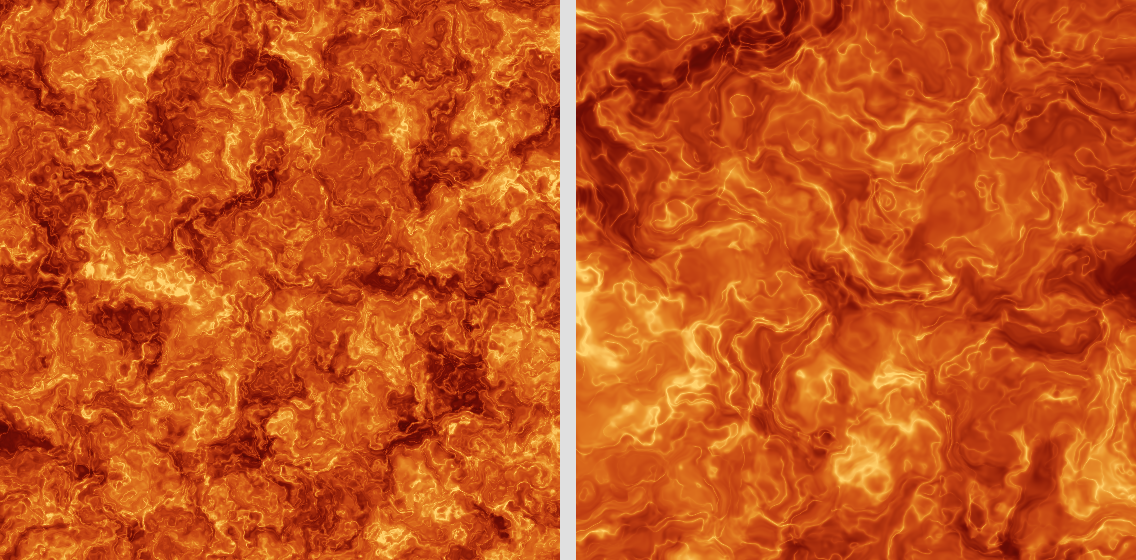
Left: the whole. Right: its middle third, enlarged.
A three.js fragment shader for this texture:

```glsl
// A seething wall of flame: warped fire clouds, dark sooty pockets and thin glowing filaments.
varying vec2 vUv;

#define CLOUD_SCALE 7.0      // fire clouds across the canvas
#define WARP 0.6             // strength of the swirling flow
#define BASE_HEAT 2.25       // mean step on the colour ramp
#define CLOUD_CONTRAST 4.0
#define CLOUD_ROUGHNESS 0.71 // strength of each finer octave
#define POCKET_DEPTH 1.5     // darkness of the sooty pockets
#define FILAMENT_SCALE 2.2   // filament frequency relative to the clouds
#define FILAMENT_SHARP 16.0
#define FILAMENT_GLOW 3.0
#define VEIN_GLOW 2.4        // bright cell borders inside the pockets

const mat2 TURN = mat2(0.8, 0.6, -0.6, 0.8);

vec2 hash2(vec2 p) {
  vec3 q = fract(p.xyx * vec3(0.1031, 0.1030, 0.0973));
  q += dot(q, q.yzx + 33.33);
  return fract((q.xx + q.yz) * q.zy);
}

float cornerSlope(vec2 cell, vec2 f, vec2 corner) {
  return dot(hash2(cell + corner) * 2.0 - 1.0, f - corner);
}

// Gradient noise, centred on zero
float noise(vec2 p) {
  vec2 cell = floor(p);
  vec2 f = fract(p);
  vec2 u = f * f * f * (f * (f * 6.0 - 15.0) + 10.0);
  float low = mix(cornerSlope(cell, f, vec2(0.0)), cornerSlope(cell, f, vec2(1.0, 0.0)), u.x);
  float high = mix(cornerSlope(cell, f, vec2(0.0, 1.0)), cornerSlope(cell, f, vec2(1.0)), u.x);
  return mix(low, high, u.y);
}

float clouds(vec2 p) {
  float sum = 0.0;
  float amp = 1.0;
  for (int i = 0; i < 6; i++) {
    sum += amp * noise(p);
    p = TURN * p * 1.95 + 17.3;
    amp *= CLOUD_ROUGHNESS;
  }
  return sum;
}

// Swirling displacement that folds the flames into wisps
vec2 swirl(vec2 p) {
  vec2 sum = vec2(0.0);
  float amp = 1.0;
  for (int i = 0; i < 4; i++) {
    sum += amp * vec2(noise(p + 3.7), noise(p + 41.2));
    p = TURN * p * 2.0 + 9.1;
    amp *= 0.55;
  }
  return sum;
}

// Short glowing threads along the zero lines of noise, fading in patches
float filaments(vec2 p) {
  float sum = 0.0;
  float amp = 1.0;
  for (int i = 0; i < 4; i++) {
    float thread = exp(-abs(noise(p)) * FILAMENT_SHARP);
    sum += amp * thread * smoothstep(-0.08, 0.25, noise(p * 0.8 + 63.0));
    p = TURN * p * 1.6 + 5.9;
    amp *= 0.92;
  }
  return sum;
}

// Cellular noise: bright lines where the two nearest cell points tie
float veins(vec2 p) {
  vec2 cell = floor(p);
  vec2 f = fract(p);
  float nearest = 8.0;
  float second = 8.0;
  for (int y = -1; y <= 1; y++) {
    for (int x = -1; x <= 1; x++) {
      vec2 corner = vec2(float(x), float(y));
      float d = length(corner + hash2(cell + corner) - f);
      second = min(second, max(nearest, d));
      nearest = min(nearest, d);
    }
  }
  return exp(-(second - nearest) * 11.0);
}

// Colour ramp, one colour per unit of heat
vec3 fireColor(float heat) {
  vec3 c = mix(vec3(0.33, 0.03, 0.015), vec3(0.47, 0.06, 0.02), clamp(heat * 0.7 + 1.0, 0.0, 1.0));
  c = mix(c, vec3(0.62, 0.15, 0.04), clamp(heat, 0.0, 1.0));
  c = mix(c, vec3(0.75, 0.24, 0.07), clamp(heat - 1.0, 0.0, 1.0));
  c = mix(c, vec3(0.82, 0.34, 0.09), clamp(heat - 2.0, 0.0, 1.0));
  c = mix(c, vec3(0.87, 0.45, 0.12), clamp(heat - 3.0, 0.0, 1.0));
  c = mix(c, vec3(0.92, 0.59, 0.18), clamp(heat - 4.0, 0.0, 1.0));
  return mix(c, vec3(1.0, 0.82, 0.42), clamp((heat - 5.0) * 0.5, 0.0, 1.0));
}

void main() {
  vec2 p = vUv * CLOUD_SCALE + 20.0;
  vec2 flow = p + WARP * swirl(p * 1.4);
  vec2 curl = flow + 0.16 * swirl(p * 4.0 + 50.0);

  float pocket = smoothstep(0.1, 0.3, noise(flow * 0.75 + 31.0));
  float heat = BASE_HEAT + CLOUD_CONTRAST * clouds(flow) - POCKET_DEPTH * pocket;
  heat += FILAMENT_GLOW * (filaments(curl * FILAMENT_SCALE) - 0.12);
  heat += VEIN_GLOW * pocket * veins(flow * vec2(4.0, 2.4));

  gl_FragColor = vec4(fireColor(heat), 1.0);
}
```
